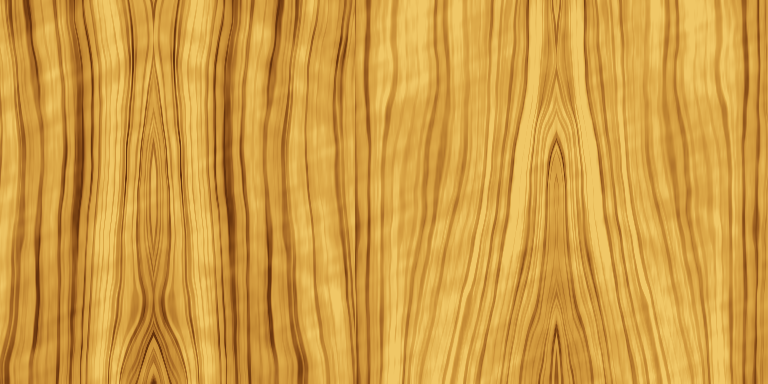
A Shadertoy shader for this texture:

```glsl
// Book-matched olive wood veneer: two mirrored panels of dark wavy grain on golden wood.

#define SEAM 0.925          // where the two panels meet, in canvas heights
#define LEFT_AXIS 0.40      // mirror axis of the left panel
#define RIGHT_AXIS 1.449    // mirror axis of the right panel
#define VEIN_FREQ 26.0      // main veins per canvas height
#define FINE_FREQ 58.0      // thin veins per canvas height
#define VEIN_DEPTH 3.9      // darkening by main veins, in palette steps
#define FINE_DEPTH 2.4      // darkening by thin veins
#define FIBRE 1.3           // contrast of the fibres
#define RIPPLE 1.3          // contrast of the cross figure
#define BROAD 1.0           // contrast of the wide tone bands

const vec3 WOOD[7] = vec3[7](
    vec3(0.40, 0.20, 0.05), vec3(0.54, 0.31, 0.09), vec3(0.66, 0.42, 0.15),
    vec3(0.75, 0.52, 0.19), vec3(0.82, 0.60, 0.24), vec3(0.87, 0.67, 0.29),
    vec3(0.94, 0.78, 0.40));

float hash(vec2 p) {
    vec3 q = fract(p.xyx * 0.1031);
    q += dot(q, q.yzx + 33.33);
    return fract((q.x + q.y) * q.z);
}

// Value noise, -1 to 1
float noise(vec2 p) {
    vec2 i = floor(p), f = fract(p);
    f = f * f * (3.0 - 2.0 * f);
    float low = mix(hash(i), hash(i + vec2(1, 0)), f.x);
    float high = mix(hash(i + vec2(0, 1)), hash(i + vec2(1, 1)), f.x);
    return 2.0 * mix(low, high, f.y) - 1.0;
}

float bump(float x, float radius) {
    return exp(-x * x / (radius * radius));
}

// Irregular dark lines along u, sharp on one side and shaded on the other
float veins(float u, float y, float freq, float seed, float pixel) {
    float cell = floor(u * freq), dark = 0.0;
    for (float k = -1.0; k <= 1.0; k++) {
        float id = cell + k;
        vec2 key = vec2(id + 60.0, seed);
        float center = (id + 0.05 + 0.9 * hash(key)) / freq;
        float strength = mix(0.6, 1.0, hash(key + 17.0));
        float swell = noise(vec2(id * 7.3 + seed, y * 5.0));
        float width = mix(0.06, 0.13, hash(key + 31.0)) / freq;
        width *= 1.0 + 0.45 * swell + 1.8 * smoothstep(0.55, 0.95, swell);
        float e = u - center;
        float core = 1.0 - smoothstep(0.5 * width, 1.2 * width + 0.6 * pixel, abs(e));
        float side = hash(key + 43.0) < 0.5 ? -1.0 : 1.0;
        float shade = 0.42 * step(0.0, e * side) * exp(-abs(e) * freq / 0.25);
        strength *= 0.85 + 0.3 * noise(vec2(id * 3.1, y * 7.0 + seed));
        dark = max(dark, strength * max(core, shade));
    }
    return dark;
}

vec3 woodColor(float tone) {
    tone = clamp(tone, 0.0, 5.999);
    int i = int(tone);
    return mix(WOOD[i], WOOD[i + 1], fract(tone));
}

void mainImage(out vec4 fragColor, in vec2 fragCoord) {
    float pixel = 1.0 / iResolution.y;
    vec2 p = fragCoord * pixel;
    float y = p.y;
    bool left = p.x < SEAM;
    float seed = left ? 11.0 : 47.0;
    float d = abs(p.x - (left ? LEFT_AXIS : RIGHT_AXIS));
    float heart = bump(d, 0.10);

    // Grain coordinate: leaning lines, wandering, and narrow lenses on the axis
    float lean = left ? 0.04 : 0.14;
    float lens = left ? 0.030 * cos(9.0 * (y - 0.55)) : 0.016 * cos(12.5 * (y - 0.56));
    float u = d + lean * y * (1.0 - smoothstep(0.1, 0.6, d));
    u -= lens * bump(d, 0.08);
    u += 0.030 * noise(vec2(d * 4.0 + seed, y * 1.8));
    u += 0.010 * noise(vec2(d * 12.0, y * 5.0 + seed));
    u += 0.0090 * heart * noise(vec2(d * 24.0 + seed, y * 6.0));
    u += 0.0022 * noise(vec2(d * 30.0 + seed, y * 18.0));

    // Broad tone: brown columns and a darker heart
    float column = left ? bump(u - 0.235, 0.035) * (0.5 + 0.8 * y)
                        : 0.7 * bump(u - 0.53, 0.04);
    float tone = left ? 5.35 : 6.05;
    tone += BROAD * 0.85 * noise(vec2(u * 8.0 + seed, y * 1.3));
    tone += BROAD * 0.75 * noise(vec2(u * 26.0, y * 1.8 + seed));
    tone -= BROAD * (0.9 * heart + 1.7 * column);

    // Silky cross figure and lengthwise fibres
    tone += RIPPLE * 0.32 * noise(vec2(d * 7.0 + seed, y * 24.0 + d * 14.0));
    tone += RIPPLE * 0.20 * noise(vec2(p.x * 16.0, y * 48.0 - p.x * 20.0));
    tone += FIBRE * 0.32 * noise(vec2(u * 130.0 + seed, y * 5.0));
    tone += FIBRE * 0.24 * noise(vec2(p.x * 240.0, y * 30.0));

    // Dark veins, denser near the heart and the columns
    float crowd = 0.5 + 0.5 * max(heart, column);
    crowd += 0.3 * noise(vec2(u * 12.0 + seed, y * 2.0));
    tone -= VEIN_DEPTH * veins(u, y, VEIN_FREQ, seed, pixel);
    tone -= FINE_DEPTH * crowd * veins(u, y, FINE_FREQ, seed + 5.0, pixel);

    fragColor = vec4(woodColor(tone), 1.0);
}
```
